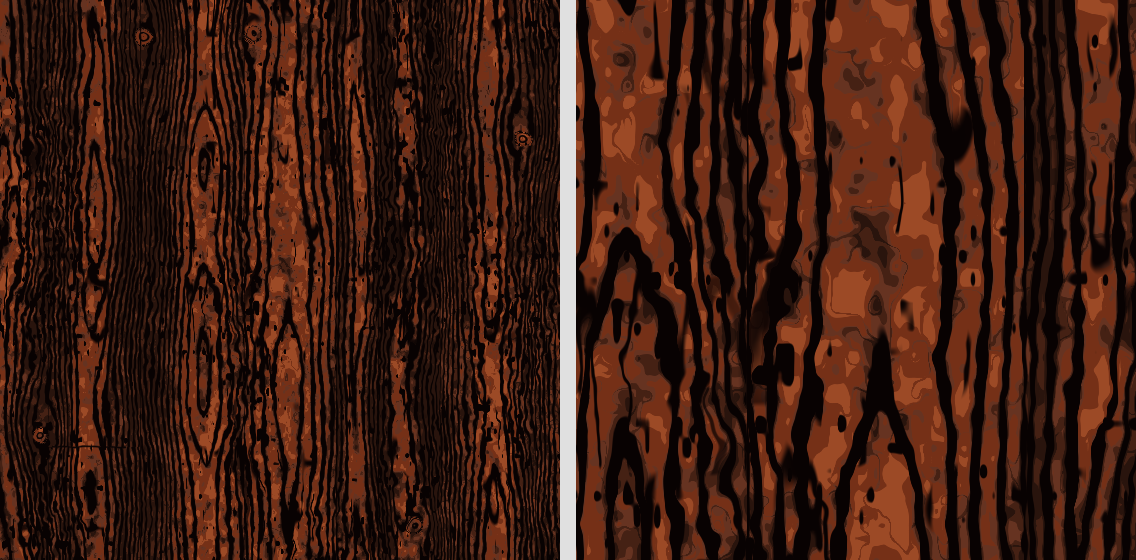
Left, the full canvas; right, a detail of the centre.
Reproduce this texture procedurally as a WebGL 2 fragment shader.

```glsl
#version 300 es
precision highp float;
// Dark stained timber: upright boards whose growth rings form long arches.
// Each board has a ring field (tight at its sides, loose at its heart) that is
// bent by noise and knots, inked as ragged grain and filled in flat tones.

uniform vec2 u_resolution;
out vec4 fragColor;

const vec3 INK    = vec3(0.033, 0.008, 0.008);
const vec3 DARK   = vec3(0.16, 0.08, 0.05);
const vec3 UMBER  = vec3(0.27, 0.13, 0.08);
const vec3 DUSKY  = vec3(0.40, 0.20, 0.13);
const vec3 RUSSET = vec3(0.46, 0.19, 0.09);
const vec3 ORANGE = vec3(0.61, 0.29, 0.15);
const vec4 TONE_STEPS = vec4(0.28, 0.42, 0.535, 0.78);

// Per board: left edge, heart position (0..1), ring count, lightness.
const int BOARDS = 8;
const vec4 BOARD[BOARDS] = vec4[](
  vec4(-0.090, 0.50, 7.0, 0.63), vec4(0.085, 0.47, 7.5, 0.68),
  vec4( 0.250, 0.65, 6.6, 0.67), vec4(0.435, 0.50, 4.4, 0.66),
  vec4( 0.600, 0.50, 3.0, 0.66), vec4(0.675, 0.45, 5.0, 0.55),
  vec4( 0.785, 0.57, 7.4, 0.70), vec4(0.955, 0.65, 5.6, 0.67));
const float LAST_EDGE   = 1.10;
const float ARCH_HEIGHT = 0.42;    // ring drift along a board, per ring count
const float LINE_HALF   = 0.0033;  // half width of a loose grain line
const float LINE_MAX    = 0.21;    // largest half width, in ring periods
const int   KNOTS       = 5;
const float KNOT_REACH  = 0.040;
const float KNOT_CORE   = 0.014;
const vec3  JOINT       = vec3(0.092, 0.225, 0.202);  // x start, x end, height

float hash(vec2 cell) {
  uvec2 k = uvec2(ivec2(cell)) * uvec2(1597334673u, 3812015801u);
  uint n = (k.x ^ k.y) * 1597334673u;
  n = (n ^ (n >> 15)) * 2246822519u;
  return float((n ^ (n >> 13)) >> 8) / 16777216.0;
}

float noise(vec2 p) {
  vec2 c = floor(p), f = fract(p);
  f = f * f * (3.0 - 2.0 * f);
  return mix(mix(hash(c), hash(c + vec2(1, 0)), f.x),
             mix(hash(c + vec2(0, 1)), hash(c + vec2(1, 1)), f.x), f.y);
}

float signedNoise(vec2 p) { return noise(p) - 0.5; }

// Sideways bending of the grain, from slow sway to ragged edges.
float sway(vec2 p, float rough) {
  return 0.030 * signedNoise(p * vec2(7, 3.5))
       + 0.012 * signedNoise(p * vec2(28, 11) + 17.0)
       + mix(0.0035, 0.010, rough) * signedNoise(p * vec2(75, 42) + 41.0)
       + mix(0.0025, 0.0045, rough) * signedNoise(p * vec2(170, 110) + 63.0);
}

float softStep(float edge, float v, float width) {
  return smoothstep(edge - width, edge + width, v);
}

void main() {
  vec2 p = gl_FragCoord.xy / u_resolution;
  float pixel = 1.0 / min(u_resolution.x, u_resolution.y);

  // Board under this point.
  int b = 0;
  for (int i = 1; i < BOARDS; i++) if (p.x > BOARD[i].x) b = i;
  vec4 board = BOARD[b];
  float right = b + 1 < BOARDS ? BOARD[min(b + 1, BOARDS - 1)].x : LAST_EDGE;
  float halfWidth = 0.5 * (right - board.x);

  // Weathered patches, strongest on the dull boards.
  float rough = smoothstep(0.45, 0.75, noise(p * vec2(9, 4) + 71.0)
              + 3.0 * max(0.66 - board.w, 0.0));

  // Knots push the grain aside and keep round rings in their core.
  vec2 g = vec2(p.x + sway(p, rough), p.y);
  float knot = 1.0;
  for (int i = 0; i < KNOTS; i++) {
    float id = float(i);
    vec2 centre = vec2((id + 0.2 + 0.6 * hash(vec2(id, 3))) / float(KNOTS),
                       hash(vec2(id, 9)));
    vec2 q = p - centre;
    float reach = length(q * vec2(1.0, 0.6)) / KNOT_REACH;
    g.x -= 0.9 * q.x * exp(-reach * reach);
    knot = min(knot, length(q) + 0.009 * signedNoise(p * 60.0));
  }

  // Ring field and its sideways density.
  float s = (g.x - mix(board.x, right, board.y)) / halfWidth;
  float bow = sqrt(s * s + 0.03);
  float row = float(b) * 7.3 + 0.4;
  if (b == 1 && p.y < JOINT.z) row += 3.0;
  float drift = noise(vec2(p.y * 3.2, row)) + 0.5 * noise(vec2(p.y * 7.0, row + 50.0));
  float rings = board.z * (0.5 * bow + 0.5 * s * s + ARCH_HEIGHT * drift);
  float density = board.z / halfWidth * abs(s) * (0.5 / bow + 1.0);
  float core = 1.0 - softStep(KNOT_CORE, knot, pixel);
  rings = mix(rings, knot * 110.0, core);
  density = mix(density, 45.0, core);

  // Black grain lines with uneven width.
  float width = clamp(LINE_HALF * density, 0.05, LINE_MAX);
  width *= 0.5 + 0.75 * noise(p * vec2(60, 12) + 5.0)
         + 0.35 * noise(p * vec2(140, 80) + 3.0);
  float gap = abs(fract(rings) - 0.5) - width;
  float blur = clamp(0.5 * fwidth(rings), 0.005, 0.2);
  float ink = 1.0 - smoothstep(-blur, blur, gap);

  // Short splinters between the rings, and slender pits.
  float tight = smoothstep(50.0, 105.0, density);
  vec2 bent = vec2(g.x, p.y);
  float split = abs(signedNoise(bent * vec2(58, 9) + 13.0));
  float broken = noise(p * vec2(34, 22) + 29.0) + 0.25 * rough;
  float splinter = (1.0 - softStep(0.055, split, 0.03)) * softStep(0.64, broken, 0.04);
  ink = max(ink, splinter * (1.0 - 0.7 * tight));
  float pits = noise(p * vec2(165, 70) + 9.0) + 0.3 * signedNoise(p * vec2(45, 30));
  ink = max(ink, softStep(0.93 - 0.13 * rough, pits, 0.04));

  // Board seams and the butt joint.
  float seam = abs(p.x - board.x) + 0.002 * signedNoise(p * vec2(20, 70));
  ink = max(ink, 1.0 - softStep(0.0016, seam, pixel));
  float joint = abs(p.y - JOINT.z + 0.003 * signedNoise(p * 60.0));
  float inJoint = step(JOINT.x, p.x) * step(p.x, JOINT.y);
  ink = max(ink, inJoint * (1.0 - softStep(0.0014, joint, pixel)));

  // Wood tone: light hearts, dim sides, mottling and a dull rim by the lines.
  float blotch = noise(p * vec2(8, 5) + 23.0);
  float mottle = signedNoise(p * vec2(80, 60)) + 0.6 * signedNoise(p * vec2(170, 130));
  float tone = board.w - 0.36 * tight
             + mix(1.0, 0.65, tight) * (0.22 * (blotch - 0.5)
             + 0.24 * signedNoise(p * vec2(55, 9) + 31.0)
             + mix(0.2, 0.65, max(blotch, rough)) * mottle);
  tone -= 0.22 * (1.0 - smoothstep(0.02, 0.13, gap));

  // Thin dull outlines that wander through the light wood.
  float vein = abs(signedNoise(p * vec2(62, 34) + 87.0 + 1.2 * mottle));
  tone -= 0.22 * (1.0 - smoothstep(0.02, 0.07, vein)) * (0.3 + 0.7 * blotch);

  // Flat colours with thin smooth borders.
  float border = clamp(0.4 * fwidth(tone), 0.002, 0.05);
  vec3 colour = mix(DARK, UMBER, softStep(TONE_STEPS.x, tone, border));
  colour = mix(colour, DUSKY, softStep(TONE_STEPS.y, tone, border));
  colour = mix(colour, RUSSET, softStep(TONE_STEPS.z, tone, border));
  colour = mix(colour, ORANGE, softStep(TONE_STEPS.w, tone, border));
  fragColor = vec4(mix(colour, INK, ink), 1.0);
}
```
